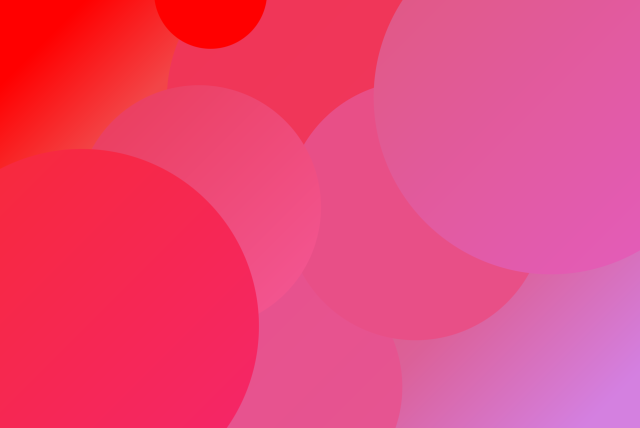
This background is drawn by a Shadertoy shader. Its source:

```glsl
// Overlapping soft-edged discs over a diagonal red-to-lilac gradient.
// Each disc is a circle distance with its own diagonal colour ramp,
// painted from back to front in units of the canvas height.

// Paints a disc whose colour runs from its upper left to its lower right rim.
void paintDisc(inout vec3 color, vec2 p, vec2 center, float radius,
               vec3 upperLeft, vec3 lowerRight) {
    vec2 offset = p - center;
    float pixel = 1.0 / iResolution.y;
    float coverage = smoothstep(pixel, -pixel, 1.4 * (length(offset) - radius));
    float ramp = 0.5 + dot(offset, vec2(0.3536, -0.3536)) / radius;
    color = mix(color, mix(upperLeft, lowerRight, clamp(ramp, 0.0, 1.0)), coverage);
}

// Backdrop ramp along the diagonal, measured from the upper left corner.
vec3 backdrop(float diagonal) {
    vec3 color = mix(vec3(1.0, 0.0, 0.0), vec3(0.95, 0.27, 0.28),
                     clamp((diagonal - 0.2) / 0.37, 0.0, 1.0));
    color = mix(color, vec3(0.86, 0.38, 0.60),
                clamp((diagonal - 0.57) / 1.23, 0.0, 1.0));
    return mix(color, vec3(0.83, 0.50, 0.88),
               clamp((diagonal - 1.8) / 0.56, 0.0, 1.0));
}

void mainImage(out vec4 fragColor, in vec2 fragCoord) {
    vec2 p = fragCoord / iResolution.y;
    vec3 color = backdrop(p.x + 1.0 - p.y);

    // Back layer: crimson, pure red and rose discs
    paintDisc(color, p, vec2(0.742, 0.770), 0.352,
              vec3(0.94, 0.21, 0.34), vec3(0.94, 0.21, 0.36));
    paintDisc(color, p, vec2(0.492, 1.018), 0.132,
              vec3(1.0, 0.0, 0.0), vec3(1.0, 0.0, 0.0));
    paintDisc(color, p, vec2(0.645, 0.096), 0.295,
              vec3(0.91, 0.32, 0.55), vec3(0.90, 0.33, 0.57));

    // Middle layer: two pink discs
    paintDisc(color, p, vec2(0.971, 0.508), 0.303,
              vec3(0.91, 0.31, 0.53), vec3(0.91, 0.31, 0.53));
    paintDisc(color, p, vec2(0.465, 0.516), 0.285,
              vec3(0.92, 0.25, 0.38), vec3(0.95, 0.33, 0.56));

    // Front layer: large orchid and scarlet discs
    paintDisc(color, p, vec2(1.287, 0.773), 0.414,
              vec3(0.88, 0.35, 0.53), vec3(0.89, 0.36, 0.72));
    paintDisc(color, p, vec2(0.191, 0.238), 0.414,
              vec3(0.97, 0.16, 0.24), vec3(0.96, 0.15, 0.40));

    fragColor = vec4(color, 1.0);
}
```
